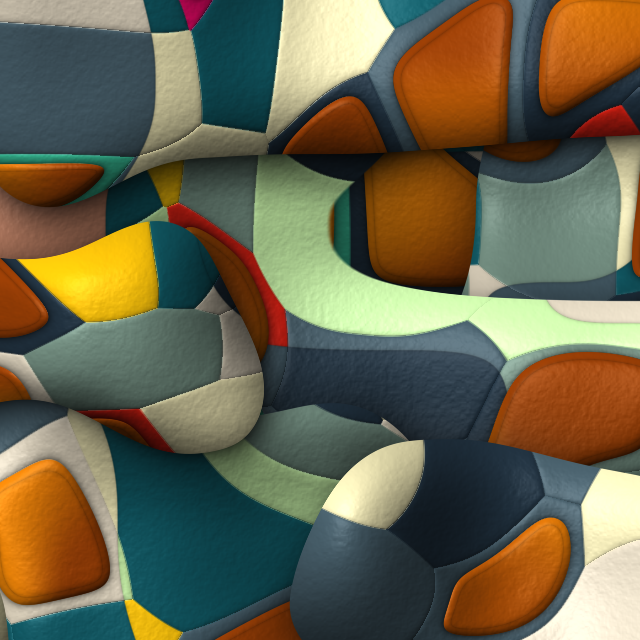
Reproduce this background procedurally as a three.js fragment shader.

```glsl
// Folded, overlapping sheets of curved enamel patches with raised amber pads.
varying vec2 vUv;

float hash(vec2 c) {
  vec3 h = fract(c.xyx * 0.1031);
  h += dot(h, h.yzx + 33.33);
  return fract((h.x + h.y) * h.z);
}

// Value noise in x, its gradient in yz
vec3 noise(vec2 p) {
  vec2 i = floor(p), f = p - i;
  vec2 u = f * f * f * (f * (f * 6.0 - 15.0) + 10.0);
  vec2 du = 30.0 * f * f * (f * (f - 2.0) + 1.0);
  float a = hash(i), b = hash(i + vec2(1, 0));
  float c = hash(i + vec2(0, 1)), d = hash(i + 1.0);
  float k = a - b - c + d;
  return vec3(a + (b - a) * u.x + (c - a) * u.y + k * u.x * u.y,
              du * (vec2(b - a, c - a) + k * u.yx));
}

vec3 palette(float h) {
  vec3 c = vec3(0.12, 0.18, 0.23);                // navy
  if (h > 0.15) c = vec3(0.06, 0.32, 0.36);       // teal
  if (h > 0.27) c = vec3(0.25, 0.33, 0.37);       // slate
  if (h > 0.37) c = vec3(0.43, 0.53, 0.48);       // sage
  if (h > 0.48) c = vec3(0.87, 0.84, 0.66);       // cream
  if (h > 0.63) c = vec3(0.82, 0.78, 0.70);       // bone
  if (h > 0.75) c = vec3(0.20, 0.68, 0.54);       // jade
  if (h > 0.79) c = vec3(0.74, 0.89, 0.62);       // mint
  if (h > 0.83) c = vec3(0.74, 0.50, 0.39);       // clay
  if (h > 0.86) c = vec3(0.90, 0.70, 0.04);       // yellow
  if (h > 0.91) c = vec3(0.82, 0.12, 0.07);       // red
  if (h > 0.985) c = vec3(0.86, 0.03, 0.38);      // magenta
  return c;
}

vec3 patchColour(vec2 id, float side) {
  return mix(palette(hash(id)), palette(hash(id + 71.0)), side);
}

vec2 site(vec2 id) {
  return id + 0.15 + 0.7 * vec2(hash(id + 13.0), hash(id + 47.0));
}

vec3 shade(vec3 colour, vec2 slope) {
  vec3 normal = normalize(vec3(-slope, 1.0));
  vec3 light = normalize(vec3(-0.4, 0.6, 0.9));
  float gloss = pow(max(dot(normal, normalize(light + vec3(0, 0, 1))), 0.0), 40.0);
  return colour * (0.25 + 0.95 * max(dot(normal, light), 0.0)) + 0.12 * gloss;
}

vec3 sheet(vec2 p, float seed, vec2 slope) {
  // Warped plane and the gradients of its two axes
  vec2 s = p + seed * vec2(3.7, 5.3);
  vec3 wx = noise(s * 2.4), wy = noise(s * 2.4 + 31.0);
  vec2 q = s * vec2(4.0, 4.8) + 1.7 * vec2(wx.x, wy.x);
  vec2 gx = vec2(4.0, 0) + 4.08 * wx.yz, gy = vec2(0, 4.8) + 4.08 * wy.yz;

  // Nearest site
  vec2 id = floor(q), own = id, toOwn = vec2(9);
  for (int j = -1; j <= 1; j++)
    for (int i = -1; i <= 1; i++) {
      vec2 c = id + vec2(i, j), r = site(c) - q;
      if (dot(r, r) < dot(toOwn, toOwn)) { toOwn = r; own = c; }
    }

  // Sharp edge for the seams, rounded edge for the pads
  float edge = 9.0, sum = 0.0;
  vec2 inward = vec2(0), other = own;
  for (int j = -2; j <= 2; j++)
    for (int i = -2; i <= 2; i++) {
      vec2 c = own + vec2(i, j), r = site(c) - q, across = r - toOwn;
      if (i == 0 && j == 0) continue;
      vec2 n = normalize(across);
      float e = dot(0.5 * (toOwn + r), n), w = exp(-12.0 * e);
      sum += w;
      inward -= w * n;
      if (e < edge) { edge = e; other = c; }
    }
  inward = (gx * inward.x + gy * inward.y) / sum;
  float stretch = max(length(inward), 2.5);
  vec2 dir = inward / stretch;
  float seam = edge / stretch;

  // A free curve splits the patches into two colours
  vec3 n = noise(s * 2.9 + 57.0);
  float curve = (n.x - 0.5) / max(length(n.yz) * 2.9, 0.6);
  float side = smoothstep(-0.0015, 0.0015, curve);
  vec3 colour = mix(patchColour(other, side), patchColour(own, side),
                    0.5 + 0.5 * smoothstep(0.0, 0.002, seam));
  slope += dir * 0.5 * exp(-seam * 220.0);
  colour *= 1.0 - 0.2 * exp(-abs(curve) * 500.0);

  // Raised amber pad with a bevel and an inner groove
  if (hash(own + 9.0) > 0.52) {
    float pad = (-log(sum) / 12.0 - 0.09) / stretch;
    float cover = smoothstep(-0.001, 0.001, pad);
    vec3 amber = mix(vec3(0.54, 0.22, 0.02), vec3(0.86, 0.48, 0.03),
                     smoothstep(0.3, 0.85, noise(s * 4.0 + 83.0).x));
    colour *= 1.0 - 0.5 * exp(-abs(pad) * 180.0);
    colour = mix(colour, amber, cover);
    colour *= 1.0 - 0.2 * cover * exp(-abs(pad - 0.012) * 400.0);
    slope += dir * cover * 1.1 * exp(-max(pad, 0.0) * 110.0);
  }

  // Broad swells and leathery grain
  slope += 0.6 * noise(s * 3.0 + 19.0).yz;
  slope += 0.05 * noise(s * 130.0).yz + 0.04 * noise(s * 260.0).yz;
  return shade(colour, slope);
}

void main() {
  vec3 colour = sheet(vUv, 1.0, vec2(0));
  vec2 bent = vUv + 0.12 * vec2(noise(vUv * 3.0).x, noise(vUv * 3.0 + 23.0).x);
  for (int i = 2; i <= 5; i++) {
    float seed = float(i);
    vec2 scale = vec2(1.5, 2.4);
    vec3 n = noise(bent * scale + seed * 7.13);
    vec2 rise = n.yz * scale;
    float steep = max(length(rise), 0.8), fold = (n.x - 0.57) / steep;
    vec2 dir = rise / steep;
    // Shadow below the fold, then the rolled edge of the sheet
    float dark = 0.5 + 0.25 * dot(dir, vec2(-0.57, 0.82));
    colour *= 1.0 - dark * exp(min(fold, 0.0) * 24.0);
    if (fold > -0.001)
      colour = mix(colour, sheet(vUv, seed, dir * 1.1 * exp(-max(fold, 0.0) * 18.0)),
                   smoothstep(-0.001, 0.001, fold));
  }
  gl_FragColor = vec4(colour, 1.0);
}
```
